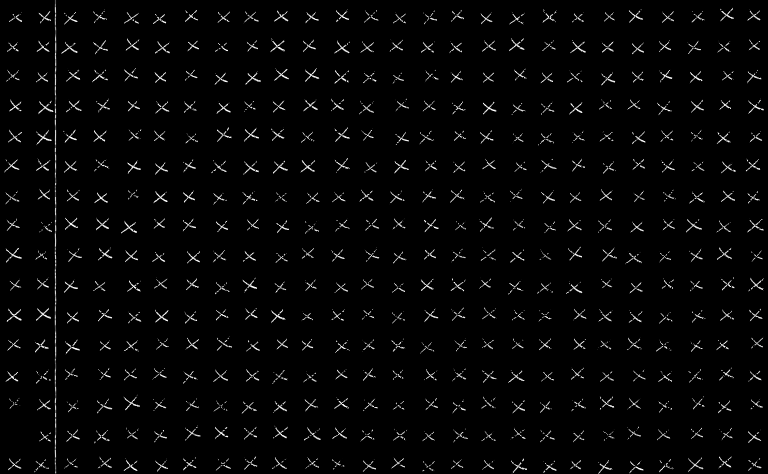
A WebGL 1 fragment shader for this pattern:

```glsl
precision highp float;
// Draws a grid of worn, hand-scratched white crosses on black with one thin vertical rule.

uniform vec2 u_resolution;

const vec2 GRID = vec2(25.88, 15.87);         // cells across and down the canvas
const vec2 GRID_OFFSET = vec2(0.062, -0.069); // shift that trims the outer cells
const float RULE_X = 0.0723;                  // rule position, share of the width

float hash(vec2 p) {
  return fract(sin(dot(p, vec2(127.1, 311.7))) * 43758.5453);
}

float noise(vec2 p) {
  vec2 i = floor(p);
  vec2 f = fract(p);
  f = f * f * (3.0 - 2.0 * f);
  float low = mix(hash(i), hash(i + vec2(1.0, 0.0)), f.x);
  float high = mix(hash(i + vec2(0.0, 1.0)), hash(i + vec2(1.0, 1.0)), f.x);
  return mix(low, high, f.y);
}

float cover(float dist, float pixel) {
  return clamp(0.5 - dist / pixel, 0.0, 1.0);
}

vec2 rotate(vec2 p, float angle) {
  float c = cos(angle);
  float s = sin(angle);
  return vec2(c * p.x - s * p.y, s * p.x + c * p.y);
}

// Distance to a parabolic stroke y = slope * x + bend * x^2 over a span of x.
float stroke(vec2 p, float slope, float bend, vec2 span, float halfWidth) {
  float x = clamp(p.x, span.x, span.y);
  float tangent = slope + 2.0 * bend * x;
  float rise = p.y - (slope * x + bend * x * x);
  float across = abs(rise - tangent * (p.x - x)) / sqrt(1.0 + tangent * tangent);
  float beyond = abs(p.x - x);
  return length(vec2(across, beyond)) - halfWidth;
}

// One cross: a straight rising stroke and a falling one that flattens out.
float crossMark(vec2 p, vec2 cell, float wear, float pixel) {
  vec2 jitter = vec2(hash(cell + 3.1), hash(cell + 7.7)) - 0.5;
  float angle = (hash(cell + 13.3) - 0.5) * 0.3;
  float size = mix(0.86, 1.1, hash(cell + 19.9));
  p = rotate(p - jitter * vec2(0.19, 0.14), angle) / size;
  float edge = pixel / size;

  float grain = noise(p * 25.0 + cell * 37.0);
  float grit = noise(p * 31.0 + cell * 53.0 + 5.0);
  vec2 reach = vec2(hash(cell + 23.1), hash(cell + 29.5));
  float thickness = mix(0.01, 0.021, grit) * mix(1.2, 0.8, wear);

  vec2 risingSpan = vec2(-0.22, 0.21) * mix(vec2(0.75), vec2(1.0), reach);
  vec2 fallingSpan = vec2(-0.19, 0.25) * mix(vec2(0.75), vec2(1.0), reach.yx);
  float rising = cover(stroke(p, 0.92, 0.2, risingSpan, thickness), edge);
  float heavier = thickness + 0.008 * smoothstep(-0.08, 0.08, p.x);
  float falling = cover(stroke(p, -0.76, 1.15, fallingSpan, heavier), edge);

  // Ink breaks into dots toward the upper ends and where the cell is worn.
  float ends = 0.16 * smoothstep(0.04, 0.16, p.y);
  float loss = mix(0.06, 0.38, wear) + ends;
  float ink = smoothstep(loss - 0.15, loss + 0.15, grain);
  float risingInk = mix(0.95, 0.7, wear * hash(cell + 41.7));
  float fallingInk = mix(1.0, 0.7, wear * hash(cell + 47.3));
  return max(rising * risingInk, falling * fallingInk) * ink;
}

// Wear grows toward the right and lower rows, with patches and odd cells.
float cellWear(vec2 cell) {
  float drift = 0.2 * smoothstep(1.0, 24.0, cell.x) + 0.15 * smoothstep(2.0, 8.0, cell.y);
  float patches = 0.35 * noise(cell * 0.3 + 11.0);
  float oddity = 0.5 * hash(cell + 61.0);
  return clamp(drift + patches + oddity - 0.1, 0.0, 1.0);
}

// Thin vertical rule with a dry, broken edge.
float rule(vec2 uv, float pixel) {
  float along = uv.y * GRID.y;
  float wobble = (noise(vec2(along * 5.0, 2.0)) - 0.5) * 0.012;
  float dist = abs((uv.x - RULE_X) * GRID.x + wobble) - 0.019;
  float dryness = smoothstep(0.15, 0.65, noise(vec2(along * 17.0, 9.0)));
  return cover(dist, pixel) * mix(0.35, 0.85, dryness);
}

void main() {
  vec2 uv = gl_FragCoord.xy / u_resolution;
  float pixel = GRID.x / u_resolution.x;

  // Rows count down from the top; local y points up.
  vec2 grid = vec2(uv.x, 1.0 - uv.y) * GRID + GRID_OFFSET;
  vec2 cell = floor(grid);
  vec2 local = (fract(grid) - 0.5) * vec2(1.0, -1.0);

  float present = step(0.0, cell.y);
  float blank = step(distance(cell, vec2(0.0, 14.0)), 0.5);
  float light = crossMark(local, cell, cellWear(cell), pixel) * present * (1.0 - blank);
  light = max(light, rule(uv, pixel));

  gl_FragColor = vec4(vec3(light), 1.0);
}
```
